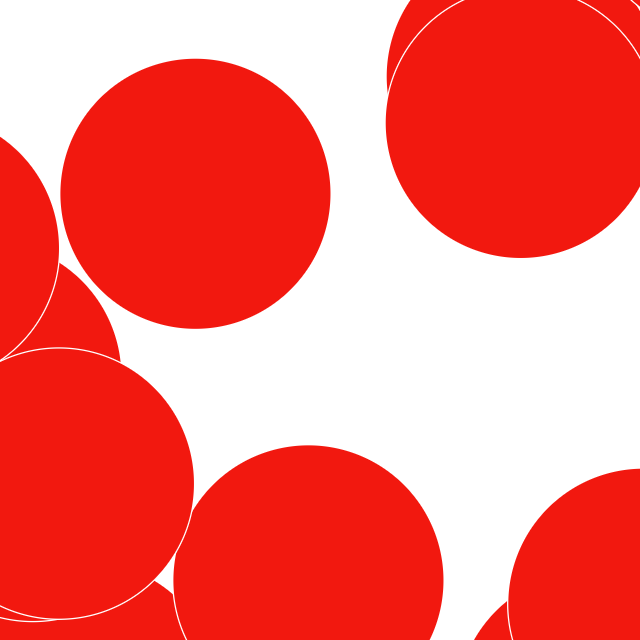
Give the GLSL for this pattern, as a WebGL 1 fragment shader.

```glsl
precision highp float;

uniform vec2 u_resolution;

const vec3 PAPER = vec3(1.0);
const vec3 RED = vec3(0.95, 0.094, 0.06);
const int DISC_COUNT = 12;
const float RADIUS = 0.211;
const float SEAM_WIDTH = 0.002;   // pale rim that parts overlapping discs
const float MARGIN = 0.2;         // centres may lie this far off the canvas
const float ROW_STEP = 0.5698;    // low-discrepancy step between heights
const float ROW_JITTER = 0.2;

float hash(float n) {
  n = fract(n * 0.1031);
  n *= n + 33.33;
  return fract(2.0 * n * n);
}

// Random across, evenly spread but jittered in height
vec2 discCentre(float id) {
  float across = 1.0 - hash(id);
  float up = fract(0.5 + id * ROW_STEP);
  float jitter = ROW_JITTER * (hash(id + 12.0) - 0.5);
  return mix(vec2(-MARGIN), vec2(1.0 + MARGIN), vec2(across, up)) + vec2(0.0, jitter);
}

// Share of a pixel that lies inside a signed distance
float coverage(float dist, float pixel) {
  return clamp(0.5 - dist / pixel, 0.0, 1.0);
}

void main() {
  float pixel = 1.0 / min(u_resolution.x, u_resolution.y);
  vec2 p = gl_FragCoord.xy * pixel;
  vec3 color = PAPER;

  // Stack the discs, each with its rim beneath its fill
  for (int i = 1; i <= DISC_COUNT; i++) {
    float dist = length(p - discCentre(float(i))) - RADIUS;
    color = mix(color, PAPER, coverage(dist - SEAM_WIDTH, pixel));
    color = mix(color, RED, coverage(dist, pixel));
  }

  gl_FragColor = vec4(color, 1.0);
}
```
